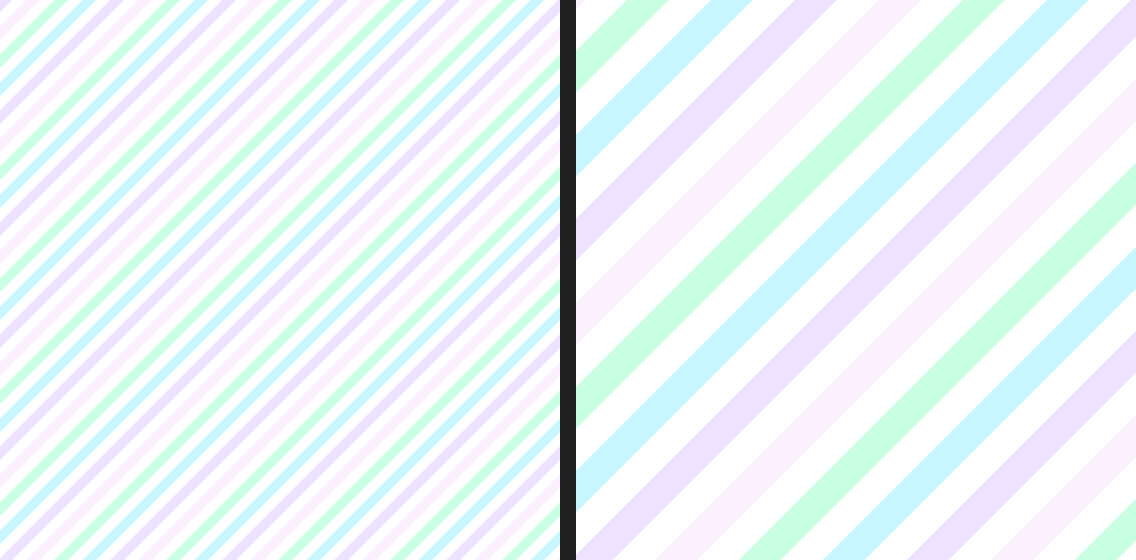
Left, the full canvas; right, a detail of the centre.
This pattern is drawn by a Shadertoy shader. Its source:

```glsl
// Diagonal candy stripes: four pastel bands in turn, parted by equal white bands.
// The diagonal x - y is cut into cells with one centred stripe each; whole
// numbers of four-stripe repeats per side make the canvas tile seamlessly.

#define REPEATS 5.0          // four-stripe groups across and down
#define STRIPES 4.0          // coloured stripes in each group
#define STRIPE_WIDTH 0.5     // coloured share of a cell
#define PHASE 0.3125         // shift along the diagonal, in cells
#define GROUND vec3(1.0)
#define LILAC vec3(0.93, 0.885, 1.0)
#define BLUSH vec3(0.99, 0.94, 1.0)
#define MINT vec3(0.79, 1.0, 0.89)
#define SKY vec3(0.79, 0.97, 1.0)

// Colour of the stripe at a given place in the group
vec3 stripeColour(float index) {
    if (index < 0.5) return LILAC;
    if (index < 1.5) return BLUSH;
    if (index < 2.5) return MINT;
    return SKY;
}

void mainImage(out vec4 fragColor, in vec2 fragCoord) {
    vec2 uv = fragCoord / iResolution.xy;
    float cellsPerSide = REPEATS * STRIPES;

    // Position across the stripes, measured in cells
    float across = (uv.x - uv.y) * cellsPerSide + PHASE;
    float index = mod(floor(across), STRIPES);

    // Signed distance to the stripe edge, softened over about one pixel
    float edge = abs(fract(across) - 0.5) - 0.5 * STRIPE_WIDTH;
    float soft = 0.6 * cellsPerSide * length(1.0 / iResolution.xy);
    float cover = 1.0 - smoothstep(-soft, soft, edge);

    fragColor = vec4(mix(GROUND, stripeColour(index), cover), 1.0);
}
```
